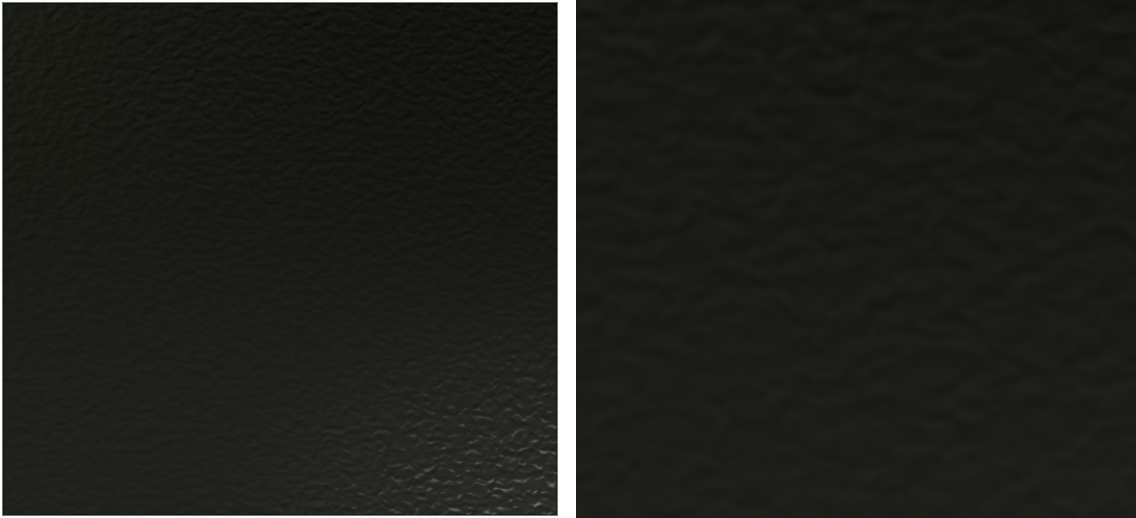
Left: the whole. Right: its middle third, enlarged.
Give the GLSL for this texture, as a Shadertoy shader.

```glsl
vec2 hashGradient(vec2 cell) {
    vec3 q = fract(cell.xyx * vec3(0.1031, 0.1030, 0.0973));
    q += dot(q, q.yzx + 33.33);
    float angle = 6.2832 * fract((q.x + q.y) * q.z);
    return vec2(cos(angle), sin(angle));
}

float gradientNoise(vec2 p) {
    vec2 i = floor(p), f = fract(p);
    vec2 u = f * f * f * (f * (f * 6.0 - 15.0) + 10.0);
    float a = dot(hashGradient(i), f);
    float b = dot(hashGradient(i + vec2(1, 0)), f - vec2(1, 0));
    float c = dot(hashGradient(i + vec2(0, 1)), f - vec2(0, 1));
    float d = dot(hashGradient(i + vec2(1, 1)), f - vec2(1, 1));
    return mix(mix(a, b, u.x), mix(c, d, u.x), u.y);
}

// Pebbled leather height: warped grains with finer wrinkles
float leatherHeight(vec2 p) {
    vec2 warp = vec2(gradientNoise(p * 31.0), gradientNoise(p * 31.0 + 57.0));
    vec2 q = p + 0.008 * warp;
    float h = gradientNoise(q * vec2(52.0, 72.0));
    h += 0.5 * gradientNoise(q * vec2(95.0, 125.0) + 19.0);
    return h + 0.4 * gradientNoise(q * 33.0 + 83.0);
}

void mainImage(out vec4 fragColor, in vec2 fragCoord) {
    vec2 uv = fragCoord / iResolution.xy;
    vec2 p = fragCoord / iResolution.y;

    // Broad sheen: dark upper right, brighter lower right
    float upperRight = smoothstep(0.3, 1.0, uv.y) * smoothstep(0.0, 0.8, uv.x);
    float lowerRight = smoothstep(0.65, 0.0, length((uv - vec2(1.0, 0.0)) * vec2(0.9, 1.3)));
    vec3 color = mix(vec3(0.129, 0.127, 0.112), vec3(0.102, 0.100, 0.080), smoothstep(0.0, 0.75, uv.y));
    color = mix(color, vec3(0.070, 0.068, 0.056), 0.8 * upperRight);
    color += vec3(0.045, 0.045, 0.043) * lowerRight;
    color += vec3(0.004, 0.010, 0.002) * smoothstep(0.25, 0.0, uv.x) * smoothstep(0.6, 1.0, uv.y);

    // Relief lit from the upper left, turning overhead towards the right
    vec2 light = normalize(mix(vec2(-0.9, 0.5), vec2(-0.15, 1.0), smoothstep(0.0, 0.5, uv.x + 0.4 * (1.0 - uv.y))));
    vec2 reach = 0.0026 * light;
    float relief = leatherHeight(p - reach) - leatherHeight(p + reach);
    float strength = 0.020 + 0.022 * smoothstep(0.4, 1.0, uv.y) + 0.045 * lowerRight;
    color += strength * relief * vec3(1.0, 1.0, 0.92);

    // Glints on the raised grains
    color += 0.20 * lowerRight * lowerRight * smoothstep(0.15, 0.75, relief);
    color = max(color, vec3(0.025, 0.025, 0.018));

    // Thin dark rim and white margin
    float aspect = iResolution.x / iResolution.y;
    vec2 inset = min(p, vec2(aspect, 1.0) - p);
    float edge = min(inset.x, inset.y);
    float blur = 0.7 / iResolution.y;
    color *= mix(0.35, 1.0, smoothstep(0.005, 0.0085, edge));
    color = mix(vec3(0.97, 1.0, 0.985), color, smoothstep(0.0047 - blur, 0.0047 + blur, edge));
    fragColor = vec4(color, 1.0);
}
```
